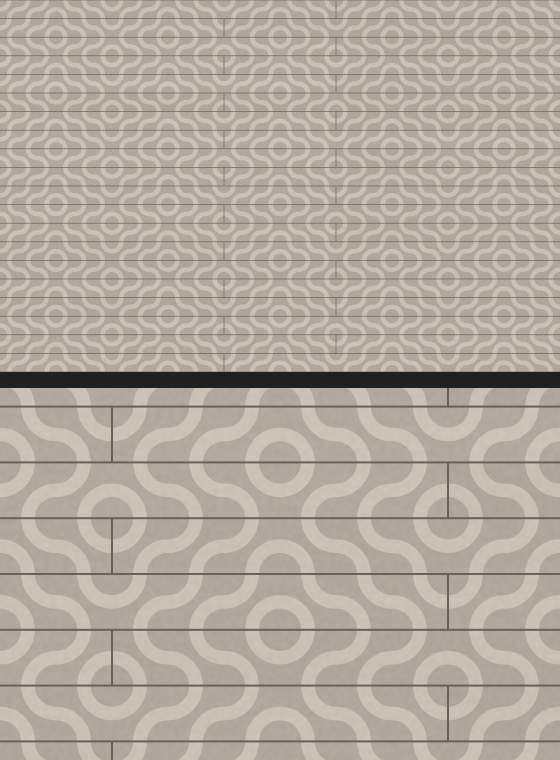
Top: the whole. Bottom: its middle third, enlarged.
Reproduce this pattern procedurally as a Shadertoy shader.

```glsl
// Long floor planks stencilled with winding bands and small rings.
// Quarter arcs fill a 30 by 20 grid; a 6 by 3 rule flips each cell, then
// seams, plank tone and fine gradient-noise grain are laid over the paint.

const vec2 GRID = vec2(30.0, 20.0);           // cells across and down
const float BAND_HALF_WIDTH = 0.122;          // in cells
const float SEAM_WIDTH = 0.036;
const vec3 WOOD = vec3(0.688, 0.656, 0.615);
const vec3 PAINT = vec3(0.790, 0.758, 0.715);
const vec3 SEAM = vec3(0.41, 0.38, 0.35);

float hash(vec2 p) {
    vec3 h = fract(p.xyx * vec3(0.1031, 0.1030, 0.0973));
    h += dot(h, h.yzx + 33.33);
    return fract((h.x + h.y) * h.z);
}

vec2 gradient(vec2 corner) {
    float angle = 6.2832 * hash(corner);
    return vec2(cos(angle), sin(angle));
}

float gradientNoise(vec2 p) {
    vec2 i = floor(p), f = fract(p);
    vec2 s = f * f * f * (f * (f * 6.0 - 15.0) + 10.0);
    vec2 e = vec2(1.0, 0.0);
    float top = mix(dot(gradient(i), f),
                    dot(gradient(i + e.xy), f - e.xy), s.x);
    float bottom = mix(dot(gradient(i + e.yx), f - e.yx),
                       dot(gradient(i + e.xx), f - e.xx), s.x);
    return mix(top, bottom, s.y);
}

// Distance to the centre line of the two quarter arcs in a cell
float arcDistance(vec2 p) {
    vec2 cell = floor(p), q = fract(p);
    bool rightHalf = mod(cell.x, 6.0) > 2.5;
    bool lastRow = mod(cell.y, 3.0) > 1.5;
    if (rightHalf != lastRow) q.x = 1.0 - q.x;
    return abs(min(length(q), length(1.0 - q)) - 0.5);
}

// Share of a pixel covered by a thin line at signed distance d
float lineCoverage(float d, float width, float pixel) {
    float h = 0.5 * width;
    return (clamp(d + 0.5 * pixel, -h, h) - clamp(d - 0.5 * pixel, -h, h)) / pixel;
}

// Butt joints alternate between two positions from row to row
float jointPosition(float row) {
    return mod(row, 2.0) < 0.5 ? 18.0 : 12.0;
}

float seamCoverage(vec2 p, vec2 pixel) {
    float rowEdge = fract(p.y + 0.5) - 0.5;
    float joint = p.x - jointPosition(floor(p.y));
    return max(lineCoverage(rowEdge, SEAM_WIDTH, pixel.y),
               lineCoverage(joint, SEAM_WIDTH, pixel.x));
}

// Slight tone shift per plank, with grain of two sizes
float woodTone(vec2 p) {
    float row = floor(p.y);
    float plank = hash(vec2(row, step(jointPosition(row), p.x)) + 7.0) - 0.5;
    float grain = gradientNoise(p * 9.0);
    float streak = gradientNoise(p * vec2(0.7, 5.0) + 40.0);
    return 0.014 * plank + 0.022 * grain + 0.008 * streak;
}

void mainImage(out vec4 fragColor, in vec2 fragCoord) {
    vec2 uv = fragCoord / iResolution.xy;
    vec2 p = vec2(uv.x, 1.0 - uv.y) * GRID;   // rows count from the top
    vec2 pixel = GRID / iResolution.xy;

    // Painted bands
    float edge = BAND_HALF_WIDTH - arcDistance(p);
    float band = clamp(edge / pixel.y + 0.5, 0.0, 1.0);
    vec3 color = mix(WOOD, PAINT, band) + woodTone(p);

    // Seams between planks
    color = mix(color, SEAM, seamCoverage(p, pixel));
    fragColor = vec4(color, 1.0);
}
```
